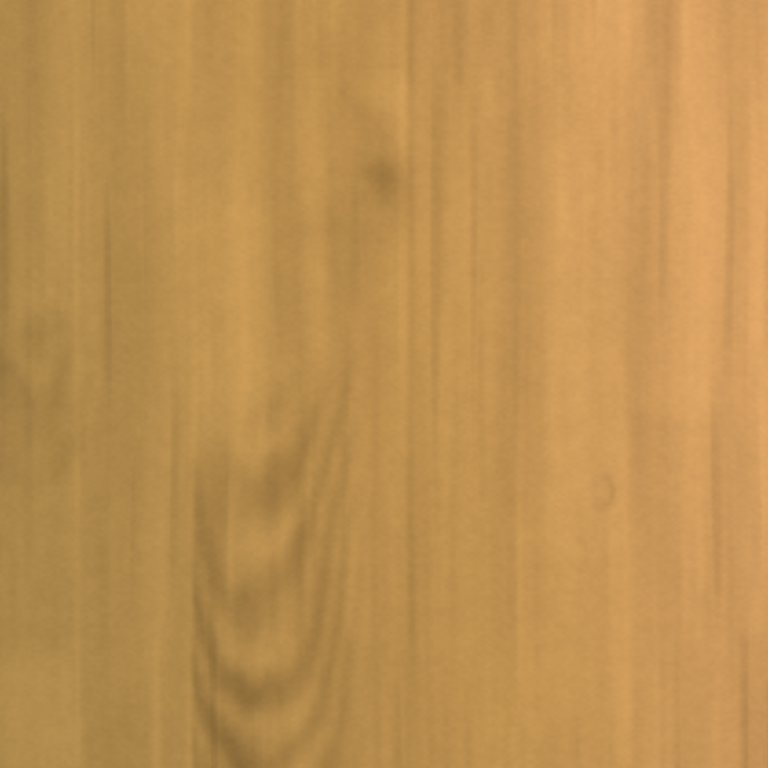
A Shadertoy shader for this texture:

```glsl
#define PLANK_WIDTH 0.145
#define PLANK_LENGTH 0.62
#define FIRST_SEAM 0.1
#define TINT_CONTRAST 0.06
#define BAND_CONTRAST 0.17
#define FIBRE_CONTRAST 0.04
#define STREAK_DEPTH 0.06
#define SPECKLE_CONTRAST 0.04
#define SEAM_DEPTH 0.1
#define FIGURE_DEPTH 0.16
#define RING_DENSITY 8.0

const vec3 OLIVE = vec3(0.695, 0.548, 0.305);
const vec3 HONEY = vec3(0.755, 0.575, 0.318);
const vec3 PEACH = vec3(0.822, 0.610, 0.372);

float hash(vec2 p) {
    return fract(sin(dot(p, vec2(127.1, 311.7))) * 43758.5453);
}

float noise(vec2 p) {
    vec2 cell = floor(p), f = fract(p);
    f = f * f * (3.0 - 2.0 * f);
    float low = mix(hash(cell), hash(cell + vec2(1, 0)), f.x);
    float high = mix(hash(cell + vec2(0, 1)), hash(cell + vec2(1, 1)), f.x);
    return mix(low, high, f.y);
}

float fbm(vec2 p) {
    float sum = 0.0, weight = 0.5;
    for (int i = 0; i < 4; i++) {
        sum += weight * noise(p);
        p = p * vec2(2.0, 1.6) + 17.3;
        weight *= 0.5;
    }
    return sum / 0.9375;
}

float blob(vec2 p, vec2 center, vec2 radius) {
    vec2 q = (p - center) / radius;
    return exp(-dot(q, q));
}

// Random tone of the board at height y in one column, with soft board ends
float boardTone(float column, float y) {
    float along = y / PLANK_LENGTH + hash(vec2(column, 3.0));
    float row = floor(along);
    float joint = smoothstep(0.93, 1.0, along - row);
    return mix(hash(vec2(column, row)), hash(vec2(column, row + 1.0)), joint) - 0.5;
}

// Board tints, and seams that show only in worn stretches
float planks(vec2 p) {
    float across = (p.x - FIRST_SEAM) / PLANK_WIDTH + 0.03 * (noise(p * 6.0) - 0.5);
    float column = floor(across), f = across - column;
    float tone = mix(boardTone(column, p.y), boardTone(column + 1.0, p.y),
                     smoothstep(0.92, 1.0, f));
    float edge = min(f, 1.0 - f);
    float seamColumn = floor(across + 0.5);
    float worn = noise(vec2(seamColumn * 5.7, p.y * 4.0)) - 0.5;
    return TINT_CONTRAST * tone - SEAM_DEPTH * worn * exp(-edge * edge * 600.0);
}

// Long vertical grain: soft bands, patchy fibres and a few dark streaks
float grain(vec2 p) {
    float x = p.x + 0.012 * (noise(p * vec2(3.0, 4.0)) - 0.5);
    float bands = fbm(vec2(x * 19.0, p.y * 1.6)) - 0.5;
    float fibre = noise(vec2(x * 100.0, p.y * 4.0)) - 0.5;
    float presence = smoothstep(0.3, 0.8, noise(p * vec2(8.0, 3.0) + 8.0) + 0.3 * p.x);
    float streak = smoothstep(0.66, 0.95, noise(vec2(x * 58.0 + 4.0, p.y * 3.0)));
    return BAND_CONTRAST * bands + FIBRE_CONTRAST * presence * fibre
         - STREAK_DEPTH * streak * (0.4 + 0.6 * presence);
}

// Faint mottling of the surface, at several small scales
float speckle(vec2 p) {
    float coarse = noise(p * vec2(60.0, 50.0)) - 0.5;
    float medium = noise(p * vec2(110.0, 140.0)) - 0.5;
    float small = noise(p * vec2(210.0, 250.0)) - 0.5;
    return SPECKLE_CONTRAST * (0.5 * coarse + 0.55 * medium + 0.6 * small);
}

// Nested uneven arches that open upward, fading to the right and at the top
float cathedral(vec2 p, vec2 center, vec2 size) {
    vec2 q = (p - center) / size;
    float mask = smoothstep(-1.0, -0.9, q.x) * (1.0 - smoothstep(0.35, 1.15, q.x));
    float tilt = q.y - 0.22 * q.x + 0.25 * (noise(p * vec2(22.0, 8.0)) - 0.5);
    mask *= smoothstep(-1.5, -0.9, tilt) * (1.0 - smoothstep(0.6, 1.0, tilt));
    float dx = p.x - center.x + 0.025 + 0.03 * (noise(p * vec2(5.0, 6.0)) - 0.5);
    float height = p.y - 20.0 * dx * dx + 0.12 * fbm(p * vec2(15.0, 7.0));
    float rings = sin(6.2832 * RING_DENSITY * height);
    float strength = 0.08 + 0.45 * noise(p * vec2(14.0, 9.0) + 5.0);
    strength *= 0.45 + 0.55 * exp(-dx * dx * 250.0);
    float patches = fbm(p * vec2(24.0, 5.0));
    return mask * (0.2 + 0.75 * patches + strength * rings);
}

float knots(vec2 p) {
    vec2 warped = p + 0.06 * (vec2(noise(p * 17.0), noise(p * 17.0 + 40.0)) - 0.5);
    float dark = 0.08 * blob(warped, vec2(0.475, 0.78), vec2(0.045, 0.2));
    dark += 0.11 * blob(warped, vec2(0.49, 0.765), vec2(0.038, 0.03));
    dark -= 0.06 * blob(warped, vec2(0.515, 0.86), vec2(0.018, 0.05));
    float eye = length((p - vec2(0.785, 0.36)) / vec2(0.8, 1.25));
    dark += 0.09 * exp(-pow((eye - 0.015) / 0.007, 2.0)) * noise(p * 45.0);
    return dark;
}

void mainImage(out vec4 fragColor, in vec2 fragCoord) {
    vec2 p = fragCoord / iResolution.xy;

    // Warm light from the upper right
    float light = p.x + 0.22 * (p.y - 0.5);
    vec3 color = mix(OLIVE, HONEY, smoothstep(-0.1, 0.55, light));
    color = mix(color, PEACH, smoothstep(0.5, 1.0, light));

    // Boards, grain and figure
    float tone = planks(p) + grain(p) + speckle(p) - knots(p);
    tone -= FIGURE_DEPTH * cathedral(p, vec2(0.365, 0.2), vec2(0.12, 0.33));
    tone -= 0.5 * FIGURE_DEPTH * cathedral(p, vec2(0.05, 0.5), vec2(0.09, 0.1));
    tone += 0.03 * (fbm(p * 8.0) - 0.5);

    // Dark grain loses blue a little faster than red
    color *= 1.0 + tone * vec3(1.0, 1.03, 1.15);
    fragColor = vec4(clamp(color, 0.0, 1.0), 1.0);
}
```
